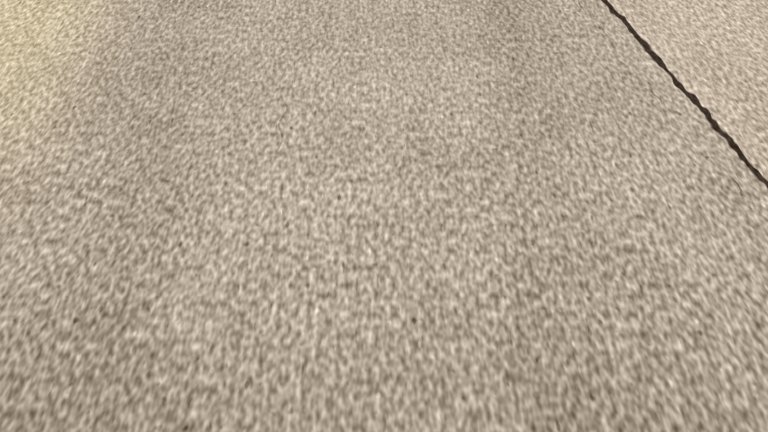
Write a WebGL 1 fragment shader that draws this texture.

```glsl
precision highp float;
// Sunlit worn asphalt seen in perspective, with a dark slab joint at upper right.

uniform vec2 u_resolution;

vec2 gradientAt(vec2 cell) {
  vec3 q = fract(vec3(cell.xyx) * vec3(0.1031, 0.1030, 0.0973));
  q += dot(q, q.yzx + 33.33);
  float angle = 6.2832 * fract((q.x + q.y) * q.z);
  return vec2(cos(angle), sin(angle));
}

// Gradient noise, roughly -0.7 to 0.7
float noise(vec2 p) {
  vec2 i = floor(p);
  vec2 f = p - i;
  vec2 w = f * f * f * (f * (f * 6.0 - 15.0) + 10.0);
  float a = dot(gradientAt(i), f);
  float b = dot(gradientAt(i + vec2(1.0, 0.0)), f - vec2(1.0, 0.0));
  float c = dot(gradientAt(i + vec2(0.0, 1.0)), f - vec2(0.0, 1.0));
  float d = dot(gradientAt(i + 1.0), f - 1.0);
  return mix(mix(a, b, w.x), mix(c, d, w.x), w.y);
}

// Stone grains: two octaves plus sparse dark pits and pale chips
float grainTone(vec2 p) {
  float tone = 0.25 * noise(p) + 0.16 * noise(p * 1.6 + 37.0);
  tone -= 0.16 * smoothstep(0.36, 0.62, noise(p * 0.85 + 91.0));
  tone += 0.12 * smoothstep(0.38, 0.62, noise(p * 0.9 + 153.0));
  return tone;
}

// Broad light and dark bands along the road
float wearTone(vec2 uv, vec2 road) {
  float leftTrack = exp(-pow((road.x + 0.36) / 0.10, 2.0));
  float rightTrack = exp(-pow((road.x - 0.25) / 0.11, 2.0));
  float tone = 0.015 - 0.045 * leftTrack - 0.035 * rightTrack;
  tone += mix(-0.035, 0.015, smoothstep(0.0, 0.5, uv.y));
  return tone + 0.05 * noise(road * vec2(9.0, 12.0)) + 0.05 * noise(road * 32.0);
}

void main() {
  vec2 uv = gl_FragCoord.xy / u_resolution.y;

  // Ground plane: streaks fan out from a point far above the frame
  float depth = 1.0 / (2.2 - uv.y);
  vec2 road = vec2((uv.x - 0.85) * depth, depth);
  vec2 grainPos = road * vec2(137.0, 161.0) + 200.0;

  float contrast = mix(1.08, 0.85, smoothstep(0.3, 1.0, uv.y));
  float tone = contrast * grainTone(grainPos) + wearTone(uv, road);
  vec3 color = vec3(0.69, 0.637, 0.567) + tone;

  // Warm, bright road edge at upper left
  float edgeGlow = smoothstep(-0.40, -0.62, road.x) * smoothstep(0.3, 0.9, uv.y);
  color += edgeGlow * vec3(0.085, 0.08, 0.03);

  // Distance to the slanted joint, with a ragged outline
  float side = 0.75 * (uv.x - 1.40 - 0.88 * (1.0 - uv.y));
  side += 0.008 * noise(uv * 14.0) + 0.005 * noise(uv * 55.0);
  float soft = 0.0025;

  // Paler neighbouring slab
  color += vec3(0.045, 0.04, 0.04) * smoothstep(-soft, soft, side);

  // Broken hairline running beside the joint
  float hairline = abs(side + 0.052 + 0.02 * noise(uv * 20.0 + 7.0));
  float gaps = smoothstep(-0.05, 0.25, noise(uv * 26.0 + 3.0));
  color -= 0.16 * gaps * (1.0 - smoothstep(0.001, 0.004, hairline));

  // Joint with a sunlit rim and a dark gap
  float rim = smoothstep(0.004, 0.008, side) * (1.0 - smoothstep(0.009, 0.016, side));
  color += 0.05 * rim;
  float halfWidth = 0.0055 + 0.005 * noise(uv * 32.0 + 11.0);
  float gap = 1.0 - smoothstep(halfWidth - soft, halfWidth + soft, abs(side));
  vec3 gapColor = vec3(0.19, 0.15, 0.12) + 0.3 * tone;
  color = mix(color, gapColor, 0.92 * gap);

  // Faint weathered crack left of centre
  float crack = abs(uv.x - 0.65 - 0.03 * noise(vec2(3.0, uv.y * 18.0)));
  float crackSpan = smoothstep(0.62, 0.67, uv.y) * (1.0 - smoothstep(0.74, 0.80, uv.y));
  color -= 0.12 * crackSpan * (1.0 - smoothstep(0.001, 0.004, crack));

  gl_FragColor = vec4(clamp(color, 0.0, 1.0), 1.0);
}
```
